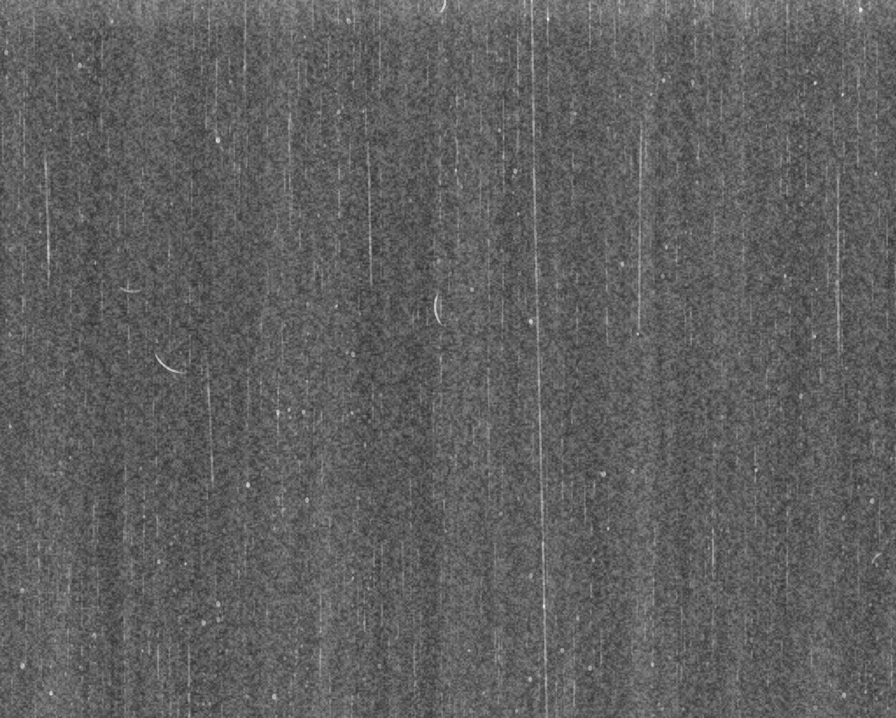
Write a WebGL 1 fragment shader that draws this texture.

```glsl
precision highp float;
// Worn grey film: fine grain over vertical streaks, with broken hairline
// scratches, clustered dust specks and a few curved fibres. Everything is
// hashed noise in units of the canvas height.

uniform vec2 u_resolution;

const float BASE_GREY = 0.362;
const float TOP_GLOW = 0.075;
const float FINE_GRAIN = 0.165;
const float COARSE_GRAIN = 0.13;
const float ROW_CONTRAST = 0.018;
const float STREAK_CONTRAST = 0.11;
const float GRAIN_CELLS = 410.0;
const float COARSE_CELLS = 235.0;
const float HAIR_WIDTH = 0.0016;
const float LONG_SCRATCHES = 6.0;
const float FIBRES = 5.0;

float hash(vec2 p) {
  return fract(sin(dot(p, vec2(12.9898, 78.233))) * 43758.5453);
}

float noise(vec2 p) {
  vec2 i = floor(p);
  vec2 f = fract(p);
  f = f * f * (3.0 - 2.0 * f);
  float low = mix(hash(i), hash(i + vec2(1.0, 0.0)), f.x);
  float high = mix(hash(i + vec2(0.0, 1.0)), hash(i + vec2(1.0, 1.0)), f.x);
  return mix(low, high, f.y);
}

// Soft line of a given half width, never thinner than a pixel can show
float stroke(float dist, float halfWidth) {
  float soft = max(0.0012, 0.6 / u_resolution.y);
  return 1.0 - smoothstep(halfWidth - soft, halfWidth + soft, abs(dist));
}

// Vertical bands from broad to hair-fine, drifting slowly along the height
float streaks(vec2 p) {
  float broad = noise(vec2(p.x * 16.0 + 3.7, p.y * 0.7)) - 0.5;
  float medium = noise(vec2(p.x * 62.0 + 41.0, p.y * 1.6)) - 0.5;
  float fine = noise(vec2(p.x * 205.0 + 97.0, p.y * 5.0)) - 0.5;
  return 0.5 * broad + 0.45 * medium + 0.4 * fine;
}

// Short tapered hairlines, one candidate in each tall cell
float hairlines(vec2 p, vec2 cells, float chance, float seed) {
  vec2 q = p * cells;
  q.y += 7.0 * hash(vec2(floor(q.x), seed));
  vec2 id = floor(q) + seed;
  vec2 f = fract(q);
  float x = 0.3 + 0.4 * hash(id + 5.3) + 0.35 * (hash(id + 9.1) - 0.5) * (f.y - 0.5);
  float taper = smoothstep(0.0, 0.35, f.y) * (1.0 - smoothstep(0.6, 1.0, f.y));
  float broken = smoothstep(0.25, 0.75, noise(vec2(id.x * 3.1, p.y * 130.0)));
  return step(hash(id), chance) * taper * broken * stroke((f.x - x) / cells.x, HAIR_WIDTH * 0.75);
}

// Dust dots, one candidate per cell, slightly stretched along the height
float specks(vec2 p, float cells, float chance, float radius, float seed) {
  vec2 q = p * cells;
  vec2 id = floor(q) + seed;
  vec2 centre = 0.3 + 0.4 * vec2(hash(id + 2.7), hash(id + 6.1));
  vec2 d = (fract(q) - centre) / cells * vec2(1.0, 0.75);
  float size = radius * (0.6 + 0.8 * hash(id + 8.3));
  return step(hash(id), chance) * (0.4 + 0.6 * hash(id + 4.9)) * stroke(length(d), size);
}

// Long, slightly leaning scratches; one crosses the full height
float longScratches(vec2 p, float aspect) {
  float sum = 0.0;
  for (float i = 0.0; i < LONG_SCRATCHES; i++) {
    float x = (i + 0.25 + 0.5 * hash(vec2(i, 21.0))) / LONG_SCRATCHES * aspect;
    float full = 1.0 - step(0.5, abs(i - 3.0));
    float middle = mix(0.2 + 0.7 * hash(vec2(i, 33.0)), 0.5, full);
    float reach = mix(0.09 + 0.13 * hash(vec2(i, 47.0)), 0.8, full);
    float t = p.y - middle;
    float lean = mix(0.09 * (hash(vec2(i, 52.0)) - 0.5), -0.026, full);
    float bend = 0.005 * (noise(vec2(i * 9.0, p.y * 3.0)) - 0.5);
    float fade = 1.0 - smoothstep(0.6 * reach, reach, abs(t));
    float wear = 0.35 + 0.65 * noise(vec2(i * 17.0, p.y * 75.0));
    sum += fade * wear * stroke(p.x - x - lean * t - bend, HAIR_WIDTH);
  }
  return sum;
}

// Small tapered arcs scattered over the sheet
float fibres(vec2 p, float aspect) {
  float sum = 0.0;
  for (float i = 0.0; i < FIBRES; i++) {
    vec2 centre = vec2(hash(vec2(i, 71.0)) * aspect, hash(vec2(i, 83.0)));
    float radius = 0.018 + 0.03 * hash(vec2(i, 91.0));
    float turn = 6.2832 * hash(vec2(i, 64.0));
    vec2 d = p - centre;
    float along = dot(d / max(length(d), 0.0001), vec2(cos(turn), sin(turn)));
    float taper = smoothstep(0.75, 0.95, along);
    sum += taper * (0.4 + 0.6 * hash(vec2(i, 58.0))) * stroke(length(d) - radius, HAIR_WIDTH * taper);
  }
  return sum;
}

void main() {
  vec2 p = gl_FragCoord.xy / u_resolution.y;
  float aspect = u_resolution.x / u_resolution.y;

  // Sheet tone: lighter ends, streaks, faint rows and two sizes of grain
  float grey = BASE_GREY + 0.02 * pow(abs(2.0 * p.y - 1.0), 2.0);
  grey += TOP_GLOW * smoothstep(0.94, 1.0, p.y);
  grey += STREAK_CONTRAST * streaks(p);
  grey += ROW_CONTRAST * (noise(vec2(p.x * 9.0, p.y * 200.0)) - 0.5);
  grey += FINE_GRAIN * (noise(p * GRAIN_CELLS - 0.5) - 0.5);
  grey += COARSE_GRAIN * (noise(p * COARSE_CELLS + 13.0) - 0.5);

  // Wear gathers in some columns
  float worn = smoothstep(0.25, 0.8, noise(vec2(p.x * 24.0 + 8.0, p.y * 2.5)));
  float marks = 0.13 * hairlines(p, vec2(95.0, 9.0), 0.32, 11.0);
  marks += 0.17 * hairlines(p, vec2(48.0, 4.0), 0.25, 29.0);
  marks += 0.20 * worn * specks(p, 125.0, 0.14, 0.0016, 37.0);
  marks += 0.36 * specks(p, 48.0, 0.03 + 0.06 * worn, 0.0022, 59.0);
  marks += 0.28 * longScratches(p, aspect) + 0.48 * fibres(p, aspect);

  gl_FragColor = vec4(vec3(clamp(grey + marks, 0.0, 0.92)), 1.0);
}
```
